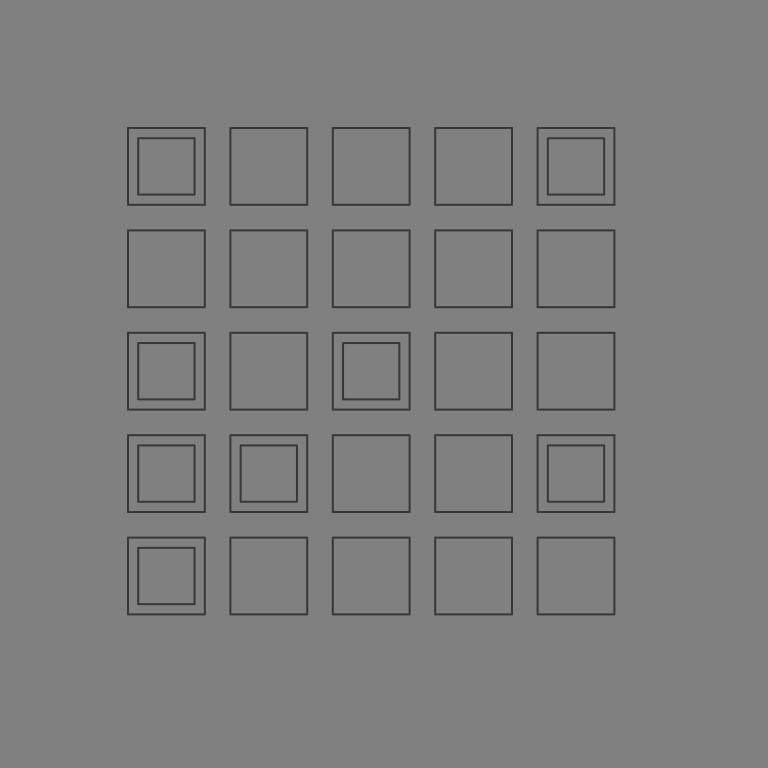
A Shadertoy shader for this pattern:

```glsl
// Five by five grid of thin outlined squares on grey, some holding a smaller square.
#define GRID_COUNT 5.0
#define PITCH (2.0 / 15.0)
#define FIRST_CENTER vec2(0.21667, 0.25)
#define OUTER_HALF 0.05
#define INNER_HALF 0.03667
#define LINE_WIDTH (1.0 / 384.0)
#define BACKGROUND vec3(0.502)
#define LINE_COLOR vec3(0.215)

// Bit n of each entry marks an inner square in column n; rows run upward.
const int INNER_MASK[5] = int[5](1, 19, 5, 0, 17);

float squareDistance(vec2 p, float halfSide) {
    vec2 q = abs(p) - halfSide;
    return length(max(q, 0.0)) + min(max(q.x, q.y), 0.0);
}

// Antialiased coverage of a square's outline.
float outline(vec2 p, float halfSide, float pixel) {
    float d = abs(squareDistance(p, halfSide)) - 0.5 * LINE_WIDTH;
    return clamp(0.5 - d / pixel, 0.0, 1.0);
}

void mainImage(out vec4 fragColor, in vec2 fragCoord) {
    float pixel = 1.0 / min(iResolution.x, iResolution.y);
    vec2 uv = (fragCoord - 0.5 * iResolution.xy) * pixel + 0.5;

    // Nearest grid cell and the position relative to its center
    vec2 grid = (uv - FIRST_CENTER) / PITCH;
    vec2 cell = clamp(floor(grid + 0.5), 0.0, GRID_COUNT - 1.0);
    vec2 local = (grid - cell) * PITCH;

    // Outer frame, plus the inner one where its bit is set
    float ink = outline(local, OUTER_HALF, pixel);
    int hasInner = (INNER_MASK[int(cell.y)] >> int(cell.x)) & 1;
    ink = max(ink, float(hasInner) * outline(local, INNER_HALF, pixel));

    fragColor = vec4(mix(BACKGROUND, LINE_COLOR, ink), 1.0);
}
```
